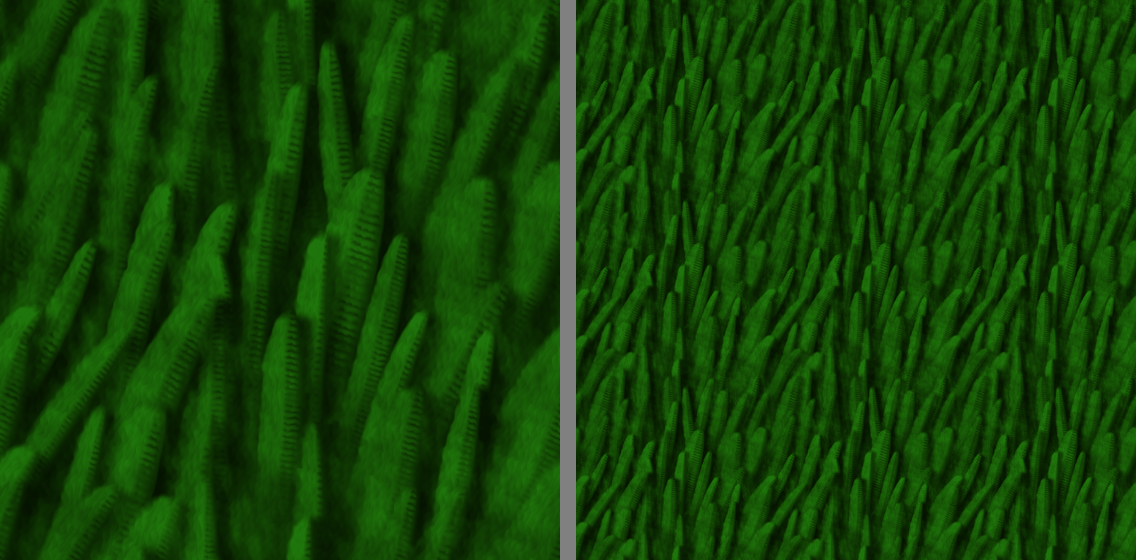
Left, the tile; right, the same tile 3 across and 3 down.
Give the GLSL for this texture, as a Shadertoy shader.

```glsl
// Dense green blades, leaning and overlapping, each with a smooth lit side and
// a darker ribbed side. Blades sit on a wrapping jittered lattice, painted from
// the upper rows to the lower; wrapping layered sines add mottling.

#define COLS 7.0
#define ROWS 7.0
#define HALF_LENGTH vec2(0.17, 0.27)
#define HALF_WIDTH vec2(0.030, 0.064)
#define RIB_PITCH vec2(0.0095, 0.0140)
#define RIB_DEPTH 0.072
#define LIT_GREEN 0.435
#define RIBBED_GREEN 0.318
#define GAP_GREEN 0.215
#define SHADOW 0.64
#define MOTTLE 0.028

const float TAU = 6.2831853;

vec2 hash2(vec2 p) {
    vec2 q = vec2(dot(p, vec2(127.1, 311.7)), dot(p, vec2(269.5, 183.3)));
    return fract(sin(q) * 43758.545);
}

// Layered sines with whole wave numbers, each bent by the sum so far.
float mottle(vec2 p, float startFrequency, float seed) {
    float sum = 0.0, frequency = startFrequency, weight = 0.5;
    for (int i = 0; i < 11; i++) {
        vec2 h = hash2(vec2(float(i) + 1.0, seed));
        float angle = TAU * h.x;
        vec2 wave = floor(frequency * vec2(1.2 * cos(angle), 0.8 * sin(angle)) + 0.5);
        sum += weight * sin(TAU * (dot(wave, p) + h.y) + 1.8 * sum);
        frequency *= 1.33;
        weight *= 0.93;
    }
    return sum;
}

// Paints one blade over the green level; d is measured from its centre.
float paintBlade(float green, vec2 d, vec2 centre, vec2 id, float grain) {
    vec2 size = hash2(id + 17.0);
    vec2 look = hash2(id + 41.0);
    vec2 pose = hash2(id + 73.0);
    vec2 detail = hash2(id + 97.0);

    float halfLength = mix(HALF_LENGTH.x, HALF_LENGTH.y, size.x);
    float halfWidth = mix(HALF_WIDTH.x, HALF_WIDTH.y, size.y * size.y);
    float lean = 0.24 + 0.20 * cos(TAU * (centre.x - 0.02)) + 0.42 * (pose.x - 0.5);
    vec2 axis = vec2(sin(lean), cos(lean));
    float along = dot(d, axis);
    float across = dot(d, vec2(axis.y, -axis.x));

    // Outline: a rounded tip drawn toward the right edge, and a bent spine.
    float y = along / halfLength;
    float fromTip = clamp(0.5 - 0.5 * y, 0.0, 1.0);
    float width = halfWidth * sqrt(1.0 - pow(1.0 - fromTip, 4.0)) * (1.0 - 0.2 * fromTip);
    across -= 0.55 * (halfWidth - width) + 0.045 * (pose.y - 0.5) * (y * y - 0.3);
    across += 0.0012 * grain;
    float softness = mix(0.003, 0.013, look.x * look.x);
    float ends = smoothstep(0.0, 0.06, fromTip) * (1.0 - smoothstep(0.6, 1.0, fromTip));
    float cover = ends * (1.0 - smoothstep(-softness, softness, abs(across) - width));
    cover *= mix(1.0, 0.75, look.x);

    // Soft shadow falling to the right.
    float shade = 1.0 - smoothstep(-0.012, 0.026, abs(across - 0.017) - width);
    float shadowed = max(green * (1.0 - SHADOW), 0.085);
    green = mix(green, min(green, shadowed), shade * ends * mix(1.0, 0.6, look.x));

    // Lit side with long fibres, ribbed side with fine cross bars.
    float side = across / max(width, 0.004);
    float fibres = sin(TAU * (across / 0.011 + along / 0.09) + grain)
                 + sin(TAU * (across / 0.0065 - along / 0.13) + 2.0 * grain);
    float lit = LIT_GREEN + 0.010 * fibres;
    float pitch = mix(RIB_PITCH.x, RIB_PITCH.y, detail.x);
    float rib = sin(TAU * (along + 0.12 * across) / pitch + 0.7 * grain);
    float depth = RIB_DEPTH * (0.6 + 0.4 * sin(along * 38.0 + TAU * detail.y + grain));
    depth *= 1.0 - smoothstep(0.6, 1.0, abs(side));
    float ribbed = RIBBED_GREEN + depth * (rib - 0.3 * rib * rib);
    float seam = mix(-0.1, 0.5, look.y);
    float surface = mix(lit, ribbed, smoothstep(seam - 0.15, seam + 0.2, side));
    surface += 0.016 * sin(along * 21.0 + TAU * look.y);
    surface *= 1.0 - 0.40 * smoothstep(0.5, 1.0, side);
    surface *= 1.0 - 0.14 * smoothstep(0.55, 1.0, -side);
    surface *= mix(1.04, 0.86, fromTip) * mix(0.86, 1.10, detail.y);
    return mix(green, surface, cover);
}

void mainImage(out vec4 fragColor, in vec2 fragCoord) {
    vec2 uv = fragCoord / iResolution.xy;
    vec2 grid = vec2(COLS, ROWS);
    vec2 home = floor(uv * grid);
    float grain = mottle(uv, 5.0, 3.0);
    float broad = mottle(uv, 1.5, 8.0);

    // Upper rows first, so the lower blades stand in front.
    float green = GAP_GREEN + 0.03 * broad;
    for (int j = 2; j >= -2; j--) {
        for (int i = 2; i >= -2; i--) {
            vec2 cell = home + vec2(float(i), float(j));
            vec2 id = mod(cell, grid);
            vec2 centre = (cell + 0.5 + 0.7 * (hash2(id + 5.0) - 0.5)) / grid;
            green = paintBlade(green, uv - centre, centre, id, grain);
        }
    }

    // Hazy patches and fine mottling.
    float haze = 0.35 * smoothstep(0.0, 1.5, broad);
    green = mix(green, 0.31 + 0.03 * grain, haze);
    green += MOTTLE * grain * (0.35 + 1.6 * green);
    green = clamp(green, 0.08, 0.46);
    fragColor = vec4(0.26 * green, green, 0.2 * green * green, 1.0);
}
```
